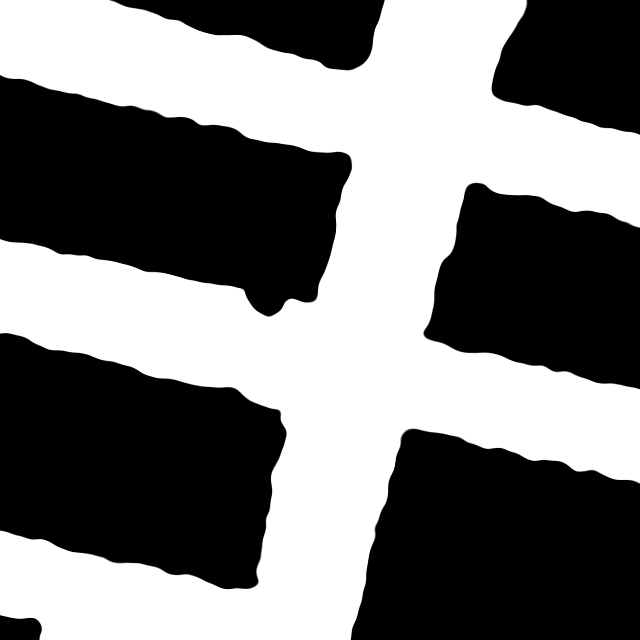
A Shadertoy shader for this pattern:

```glsl
// Dark ragged slabs split by slanted white channels, like a rough street grid.

const vec3 SLAB = vec3(0.0);
const vec3 CHANNEL = vec3(1.0);
const float CORNER = 0.022;

vec2 hashGradient(vec2 cell) {
    vec2 q = vec2(dot(cell, vec2(127.1, 311.7)), dot(cell, vec2(269.5, 183.3)));
    return 2.0 * fract(sin(q) * 43758.55) - 1.0;
}

float gradientNoise(vec2 p) {
    vec2 i = floor(p);
    vec2 f = p - i;
    vec2 u = f * f * f * (f * (f * 6.0 - 15.0) + 10.0);
    vec2 e = vec2(0.0, 1.0);
    float low = mix(dot(hashGradient(i), f),
                    dot(hashGradient(i + e.yx), f - e.yx), u.x);
    float high = mix(dot(hashGradient(i + e), f - e),
                     dot(hashGradient(i + e.yy), f - e.yy), u.x);
    return mix(low, high, u.y);
}

// Two octaves of displacement that roughen the outlines
vec2 ragged(vec2 p, float frequency, float strength) {
    vec2 shift = vec2(0.0);
    for (int octave = 0; octave < 2; octave++) {
        vec2 q = p * frequency;
        shift += strength * vec2(gradientNoise(q), gradientNoise(q + 37.4));
        frequency *= 2.1;
        strength *= 0.4;
    }
    return p + shift;
}

float smoothMax(float a, float b, float k) {
    float h = max(k - abs(a - b), 0.0) / k;
    return max(a, b) + 0.25 * h * h * k;
}

float smoothMin(float a, float b, float k) {
    return -smoothMax(-a, -b, k);
}

// Signed distance to the line a-b, positive on its left
float edge(vec2 p, vec2 a, vec2 b) {
    vec2 along = normalize(b - a);
    return dot(p - a, vec2(-along.y, along.x));
}

// Convex slab with clockwise corners from the top left
float slab(vec2 p, vec2 tl, vec2 tr, vec2 br, vec2 bl) {
    float rows = smoothMax(edge(p, tl, tr), edge(p, br, bl), CORNER);
    float sides = smoothMax(edge(p, tr, br), edge(p, bl, tl), CORNER);
    return smoothMax(rows, sides, CORNER);
}

float lobe(vec2 p, vec2 center, float radius) {
    return length(p - center) - radius;
}

float slabsLeft(vec2 p) {
    float top = slab(p, vec2(0.0, 1.3), vec2(0.705, 1.3), vec2(0.563, 0.882), vec2(0.0, 1.052));
    float upper = slab(p, vec2(-0.1, 0.902), vec2(0.548, 0.753), vec2(0.495, 0.523), vec2(-0.1, 0.646));
    upper = smoothMin(upper, lobe(p, vec2(0.417, 0.541), 0.031), 0.01);
    float lower = slab(p, vec2(-0.1, 0.505), vec2(0.445, 0.365), vec2(0.398, 0.073), vec2(-0.1, 0.19));
    float corner = slab(p, vec2(-0.1, 0.06), vec2(0.0625, 0.026), vec2(0.055, -0.2), vec2(-0.1, -0.2));
    return min(min(top, upper), min(lower, corner));
}

float slabsRight(vec2 p) {
    float top = slab(p, vec2(0.95, 1.3), vec2(1.3, 1.3), vec2(1.3, 0.716), vec2(0.758, 0.848));
    float middle = slab(p, vec2(0.732, 0.716), vec2(1.1, 0.623), vec2(1.1, 0.368), vec2(0.658, 0.468));
    float bottom = slab(p, vec2(0.632, 0.336), vec2(1.1, 0.219), vec2(1.1, -0.1), vec2(0.517, -0.1));
    return min(top, min(middle, bottom));
}

void mainImage(out vec4 fragColor, in vec2 fragCoord) {
    vec2 p = fragCoord / iResolution.xy;
    vec2 q = ragged(p, 17.0, 0.016);

    float distanceToSlab = min(slabsLeft(q), slabsRight(q));
    float softness = 0.75 / iResolution.y;
    float channel = smoothstep(-softness, softness, distanceToSlab);

    fragColor = vec4(mix(SLAB, CHANNEL, channel), 1.0);
}
```
